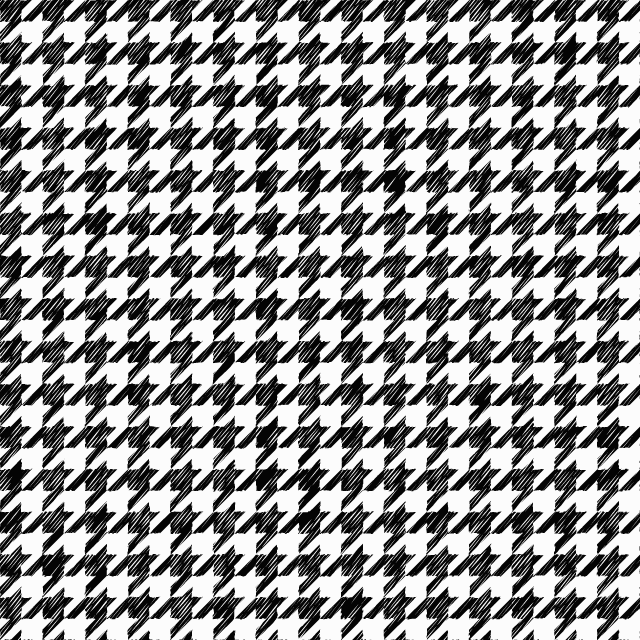
Reproduce this pattern procedurally as a Shadertoy shader.

```glsl
// Black and white houndstooth check, drawn as if filled in with quick pen strokes.
// A twill stripe picks between two sets of bands to make the check; slanted
// strokes then fray its edges and leave thin tapered gaps in the black.

#define REPEATS 15.0          // checks down (and across a square canvas)
#define STROKE_ANGLE 0.89     // slant of the pen strokes, radians
#define STROKE_GAP 0.07       // distance between strokes, in checks
#define STROKE_LENGTH 0.62    // length of a stroke, in checks
#define SCRATCH_WIDTH 0.027   // widest bare gap between strokes, in checks
#define SCRATCH_SHARE 0.82    // share of strokes that leave a gap
#define FRAY 0.045            // how far strokes miss the edge, in checks
#define AA 4                  // samples per pixel side
#define PAPER vec3(0.99)
#define INK vec3(0.015)

// Integer hash of a cell, giving two values in 0..1
vec2 hash2(ivec2 cell) {
    uvec2 v = uvec2(cell) * 1664525u + 1013904223u;
    v.x += v.y * 1664525u;
    v.y += v.x * 1664525u;
    v ^= v >> 16u;
    v.x += v.y * 1664525u;
    v.y += v.x * 1664525u;
    v ^= v >> 16u;
    return vec2(v & 65535u) / 65535.0;
}

// 1 inside the black check; y runs downwards, one check per unit
float houndstooth(vec2 p) {
    vec2 band = 1.0 - step(0.5, fract(p));
    float twill = step(0.5, fract(2.0 * (p.x + p.y)));
    return mix(band.y, band.x, twill);
}

// Scratches are strong in the squares, weaker below, faint in the side bands
float scratchStrength(vec2 p) {
    vec2 f = fract(p);
    return f.x > 0.5 ? 0.35 : (f.y > 0.5 ? 0.75 : 1.0);
}

// 1 on a bare gap; q is (across, along) the strokes
float scratch(vec2 q, float strength) {
    float row = floor(q.x / STROKE_GAP);
    float along = q.y / STROKE_LENGTH + hash2(ivec2(int(row), 91)).x;
    float segment = floor(along);
    float t = along - segment;
    ivec2 cell = ivec2(int(row), int(segment));
    vec2 place = hash2(cell);
    vec2 look = hash2(cell + 517);

    // Slightly tilted centre line, tapered at both ends
    float centre = 0.5 + 0.3 * (place.x - 0.5) + 0.5 * (place.y - 0.5) * (t - 0.5);
    float width = SCRATCH_WIDTH * strength * mix(0.5, 1.2, look.x) * 4.0 * t * (1.0 - t);
    float dist = abs(q.x - (row + centre) * STROKE_GAP);
    return step(dist, 0.5 * width) * step(look.y, SCRATCH_SHARE);
}

float inkAt(vec2 p) {
    float s = sin(STROKE_ANGLE), c = cos(STROKE_ANGLE);
    vec2 direction = vec2(c, -s);
    vec2 q = vec2(dot(p, vec2(s, c)), dot(p, direction));

    // Each half stroke overshoots or falls short by its own amount
    int stroke = int(floor(2.0 * q.x / STROKE_GAP));
    int reach = int(floor(q.y / STROKE_LENGTH));
    float miss = FRAY * (hash2(ivec2(stroke, reach + 233)).x - 0.5);

    return houndstooth(p + direction * miss) * (1.0 - scratch(q, scratchStrength(p)));
}

void mainImage(out vec4 fragColor, in vec2 fragCoord) {
    float ink = 0.0;
    for (int j = 0; j < AA; j++) {
        for (int i = 0; i < AA; i++) {
            vec2 offset = (vec2(i, j) + 0.5) / float(AA) - 0.5;
            vec2 uv = (fragCoord + offset) / iResolution.y;
            ink += inkAt(REPEATS * vec2(uv.x, 1.0 - uv.y));
        }
    }
    ink /= float(AA * AA);
    fragColor = vec4(mix(PAPER, INK, ink), 1.0);
}
```
